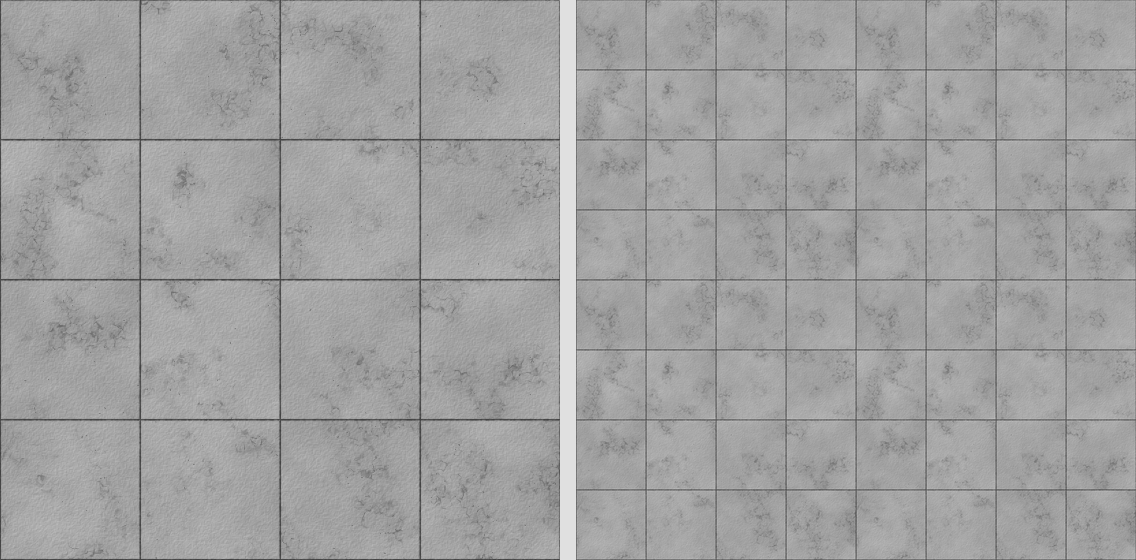
Left, the tile; right, the same tile 2 across and 2 down.
Write a three.js fragment shader that draws this texture.

```glsl
// Grey concrete paving: four by four square slabs with thin dark joints, crisp grain, faint stains and pits.
varying vec2 vUv;

const float SLABS = 4.0;
const vec3 STONE = vec3(0.650);
const vec3 JOINT = vec3(0.25);
const vec3 PIT = vec3(0.38);

// Hash without sine, 0 to 1
float hash(vec3 p) {
  p = fract(p * 0.1031);
  p += dot(p, p.zyx + 31.32);
  return fract((p.x + p.y) * p.z);
}

// Value noise with a whole number of cells across the canvas, so it wraps
float noise(vec2 uv, float cells, float seed) {
  vec2 p = uv * cells;
  vec2 f = fract(p);
  vec2 a = mod(floor(p), cells);
  vec2 b = mod(a + 1.0, cells);
  f = f * f * (3.0 - 2.0 * f);
  float low = mix(hash(vec3(a, seed)), hash(vec3(b.x, a.y, seed)), f.x);
  float high = mix(hash(vec3(a.x, b.y, seed)), hash(vec3(b, seed)), f.x);
  return mix(low, high, f.y);
}

// Three octaves of wrapping noise, 0 to 1
float fbm(vec2 uv, float cells, float seed) {
  float sum = 0.0;
  float weight = 4.0 / 7.0;
  for (int i = 0; i < 3; i++) {
    sum += weight * noise(uv, cells, seed + float(i) * 7.0);
    cells *= 2.0;
    weight *= 0.5;
  }
  return sum;
}

// Shifts a point by noise, to break up the grid of cells
vec2 warp(vec2 uv, float cells, float amount, float seed) {
  vec2 shift = vec2(noise(uv, cells, seed), noise(uv, cells, seed + 9.0));
  return uv + amount * (shift - 0.5);
}

// Surface height of the fine grain
float grainHeight(vec2 uv, float seed) {
  return 0.5 * noise(uv, 240.0, seed) + 0.5 * noise(uv, 410.0, seed + 3.0);
}

// Grain relief lit from the upper left
float grainLight(vec2 uv, float seed) {
  vec2 toLight = vec2(-0.0012, 0.0012);
  return grainHeight(uv, seed) - grainHeight(uv + toLight, seed);
}

// Broad patches where dirt gathers
float dirtPatches(vec2 uv, float seed) {
  return smoothstep(0.48, 0.82, fbm(warp(uv, 30.0, 0.03, seed), 15.0, seed));
}

// Fine crackled veins and crumbs, 0 to 1
float crackle(vec2 uv, float seed) {
  vec2 p = warp(uv, 120.0, 0.008, seed);
  float ridge = 1.0 - abs(2.0 * fbm(p, 70.0, seed) - 1.0);
  float crumbs = smoothstep(0.45, 0.80, noise(p, 170.0, seed + 21.0));
  return smoothstep(0.76, 1.0, ridge) * (0.35 + 0.65 * crumbs);
}

// Scattered small oval pits, one at most in each cell
float pits(vec2 uv, float cells, float chance, float seed) {
  vec2 p = uv * cells;
  vec2 id = mod(floor(p), cells);
  float present = step(hash(vec3(id, seed)), chance);
  vec2 jitter = vec2(hash(vec3(id, seed + 1.0)), hash(vec3(id, seed + 2.0)));
  vec2 q = fract(p) - mix(vec2(0.35), vec2(0.65), jitter);
  float angle = 6.2832 * hash(vec3(id, seed + 4.0));
  vec2 axis = vec2(cos(angle), sin(angle));
  q = vec2(dot(q, axis), 1.6 * dot(q, vec2(-axis.y, axis.x)));
  float radius = mix(0.14, 0.34, hash(vec3(id, seed + 5.0)));
  return present * (1.0 - smoothstep(radius * 0.4, radius, length(q)));
}

// Distance to the nearest joint centre, in canvas units
float jointDistance(vec2 uv) {
  vec2 d = 0.5 - abs(fract(uv * SLABS) - 0.5);
  return min(d.x, d.y) / SLABS;
}

void main() {
  vec2 slab = mod(floor(vUv * SLABS), SLABS);
  float seed = 11.0 + 5.0 * (slab.x + SLABS * slab.y);

  // Slab tone, clouds and grain
  vec3 color = STONE + 0.016 * (hash(vec3(slab, 2.0)) - 0.5);
  color += 0.100 * (fbm(vUv, 8.0, seed) - 0.5);
  color += 0.040 * (fbm(vUv, 50.0, seed + 13.0) - 0.5);
  color += 0.125 * grainLight(vUv, seed);

  // Stains: a faint veil, with darker crackle inside it
  float dirt = dirtPatches(vUv, seed + 41.0);
  float cracks = crackle(vUv, seed + 71.0);
  color -= dirt * (0.035 + 0.150 * cracks) + 0.012 * cracks;

  // Pits, most of them in the stains
  float pitting = pits(vUv, 120.0, 0.006 + 0.07 * dirt, seed + 53.0);
  color = mix(color, PIT, 0.6 * pitting);

  // Joints, darker on the upper right side, with a shaded rim and rough edges
  float d = jointDistance(vUv - 0.0004);
  color -= 0.030 * (1.0 - smoothstep(0.0015, 0.0045, d));
  float rough = d + 0.0007 * (noise(vUv, 320.0, 5.0) - 0.5);
  color = mix(JOINT, color, smoothstep(0.0, 0.0024, rough));

  gl_FragColor = vec4(color, 1.0);
}
```
